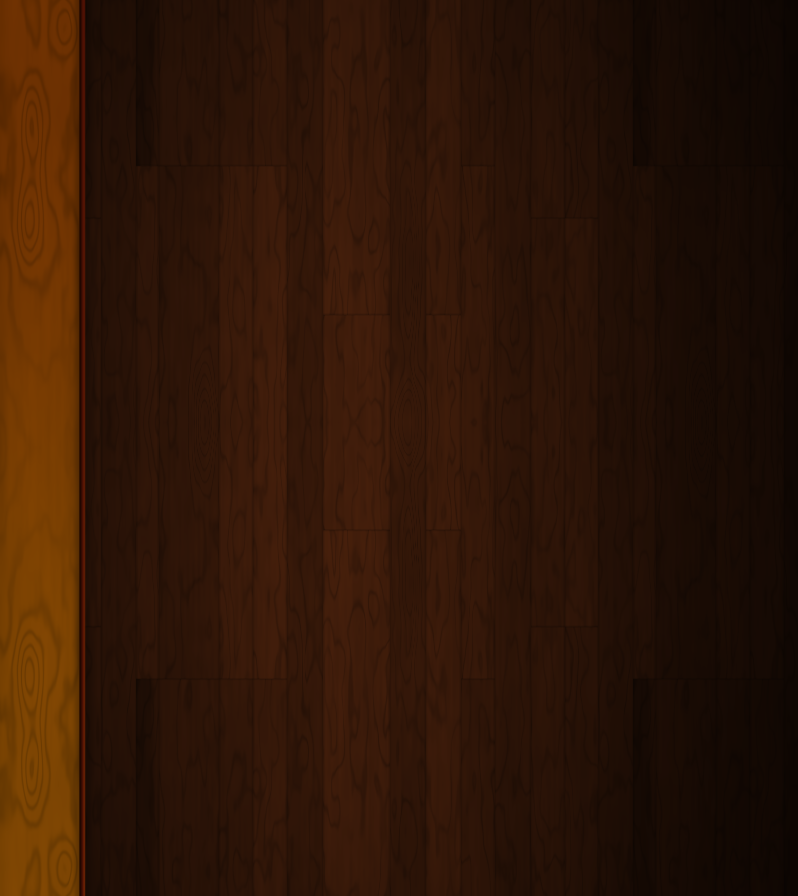
A Shadertoy shader for this texture:

```glsl
// Dark floor boards lit from the centre, beside a glossy amber strip with a red rim.
// Boards come from a repeating edge list, mirrored vertically about MID_Y; the grain
// is drawn as contour lines of stretched noise, with bumps that make oval figures.
#define STRIP_W 0.0885
#define RIM_W 0.0065
#define FLOOR_X 0.1523
#define FLOOR_PERIOD 0.5547
#define MID_Y 0.5286
#define WOOD vec3(0.242, 0.108, 0.040)
#define AMBER_TOP vec3(0.425, 0.190, 0.006)
#define AMBER_LOW vec3(0.490, 0.270, 0.010)
#define RIM_RED vec3(0.310, 0.065, 0.012)
#define LIGHT_POS vec2(0.38, 0.47)
#define GRAIN_DEPTH 0.22

const int BOARDS = 13;
const float boardEdge[14] = float[14](0.0, 0.0247, 0.0924, 0.1302, 0.168, 0.2083, 0.2826,
    0.3229, 0.362, 0.3997, 0.4401, 0.4779, 0.5156, 0.5547);
const float boardTone[13] = float[13](0.98, 0.86, 0.99, 1.04, 0.87, 1.06, 0.90,
    1.05, 1.03, 0.89, 0.99, 1.02, 0.88);
// Distance of the end joint from MID_Y; 1 means the board has none.
const float boardJoint[13] = float[13](0.2865, 0.2865, 0.2865, 0.2865, 1.0, 0.1203, 1.0,
    0.1203, 0.2865, 1.0, 0.2280, 0.2280, 1.0);

float hash(vec2 p) {
    p = fract(p * vec2(0.1031, 0.1137));
    p += dot(p, p.yx + 33.33);
    return fract((p.x + p.y) * p.x * 17.0);
}

float noise(vec2 p) {
    vec2 i = floor(p), f = fract(p);
    f = f * f * (3.0 - 2.0 * f);
    return mix(mix(hash(i), hash(i + vec2(1, 0)), f.x),
               mix(hash(i + vec2(0, 1)), hash(i + vec2(1, 1)), f.x), f.y);
}

float fbm(vec2 p) {
    float sum = 0.0, amp = 0.55;
    for (int k = 0; k < 4; k++) {
        sum += amp * noise(p);
        p = p * 2.03 + 7.1;
        amp *= 0.45;
    }
    return sum;
}

// Smooth elongated bump whose contours read as an oval figure.
float oval(vec2 p, vec2 centre, vec2 size) {
    vec2 d = (p - centre) / size;
    return exp(-dot(d, d));
}

// Thin ridges, one per unit of the field.
float contour(float field, float sharpness) {
    return pow(0.5 + 0.5 * cos(6.2832 * field), sharpness);
}

float fibre(vec2 p) {
    return noise(p * vec2(330.0, 16.0)) * 0.6 + noise(p * vec2(150.0, 45.0) + 9.0) * 0.4 - 0.5;
}

vec3 floorBoards(vec2 p, float px) {
    float x = mod(p.x - FLOOR_X, FLOOR_PERIOD);
    float v = abs(p.y - MID_Y);
    int board = 0;
    for (int k = 1; k < BOARDS; k++) if (x >= boardEdge[k]) board = k;

    float joint = boardJoint[board];
    float beyond = smoothstep(-px, px, v - joint);
    float seed = float(board) * 5.7 + step(joint, v) * 31.0;
    float tone = boardTone[board];
    tone *= mix(1.0, 0.90 + 0.13 * hash(vec2(seed, 4.0)), beyond);
    // The narrow end board is deeply stained and fades to its right.
    float stain = smoothstep(0.2865 - px, 0.2865 + px, v);
    tone *= 1.0 - 0.30 * stain * (1.0 - smoothstep(0.012, 0.030, x));

    vec2 g = vec2(x, v);
    float field = fbm(vec2(x * 30.0, v * 5.0) + seed) + 0.12 * noise(vec2(x * 90.0, v * 30.0));
    field += 0.9 * oval(g, vec2(0.0755, 0.0), vec2(0.012, 0.075));
    field += 0.8 * oval(g, vec2(0.302, 0.0), vec2(0.016, 0.045));
    field += 0.7 * oval(g, vec2(0.305, 0.17), vec2(0.009, 0.10));
    float lines = contour(field * 7.0, 7.0) * (0.35 + 0.65 * noise(g * vec2(60.0, 12.0) + seed));
    tone *= 1.0 - GRAIN_DEPTH * lines + 0.16 * fibre(vec2(x, v + seed));
    tone *= 0.94 + 0.12 * noise(g * vec2(25.0, 6.0) + seed);

    float seam = min(x - boardEdge[board], boardEdge[board + 1] - x);
    tone *= 1.0 - 0.16 * (1.0 - smoothstep(0.0, 0.0015 + px, seam));
    tone *= 1.0 - 0.16 * (1.0 - smoothstep(0.0, 0.001 + px, abs(v - joint)));

    vec2 d = p - LIGHT_POS;
    float light = exp(-d.x * d.x / 0.21 - d.y * d.y / 1.05);
    float contact = smoothstep(-0.012, 0.022, p.x - STRIP_W - RIM_W);
    return WOOD * tone * light * mix(0.6, 1.0, contact);
}

vec3 amberStrip(vec2 p) {
    vec2 g = vec2(p.x, abs(p.y - 0.5));
    float field = fbm(vec2(g.x * 24.0, g.y * 6.0) + 3.0);
    field += 0.8 * oval(g, vec2(0.033, 0.25), vec2(0.014, 0.045));
    field += 0.6 * oval(g, vec2(0.036, 0.36), vec2(0.011, 0.045));
    field += 0.6 * oval(g, vec2(0.074, 0.47), vec2(0.012, 0.030));
    float figure = smoothstep(0.08, 0.22, g.y);
    float tone = 1.0 - (0.05 + 0.10 * figure) * contour(field * 4.5, 3.0);
    tone *= 0.98 + 0.08 * noise(g * vec2(60.0, 5.0)) + 0.05 * fibre(g);
    tone *= 1.0 - 0.22 * smoothstep(STRIP_W - 0.010, STRIP_W, p.x);
    tone *= 0.93 + 0.07 * smoothstep(0.0, 0.012, p.x);
    return mix(AMBER_LOW, AMBER_TOP, smoothstep(0.1, 0.95, p.y)) * tone;
}

void mainImage(out vec4 fragColor, in vec2 fragCoord) {
    vec2 p = fragCoord / iResolution.y;
    float px = 1.0 / iResolution.y;
    // Rim: dark groove at the strip, then a red edge that warms towards the bottom.
    float across = (p.x - STRIP_W) / RIM_W;
    vec3 rim = RIM_RED * mix(0.35, 1.0, smoothstep(0.1, 0.7, across));
    rim += vec3(0.12, 0.07, 0.0) * (1.0 - p.y) * smoothstep(0.5, 0.9, across);
    vec3 col = mix(amberStrip(p), rim, smoothstep(-px, px, p.x - STRIP_W));
    col = mix(col, floorBoards(p, px), smoothstep(-px, px, p.x - STRIP_W - RIM_W));
    fragColor = vec4(col, 1.0);
}
```
